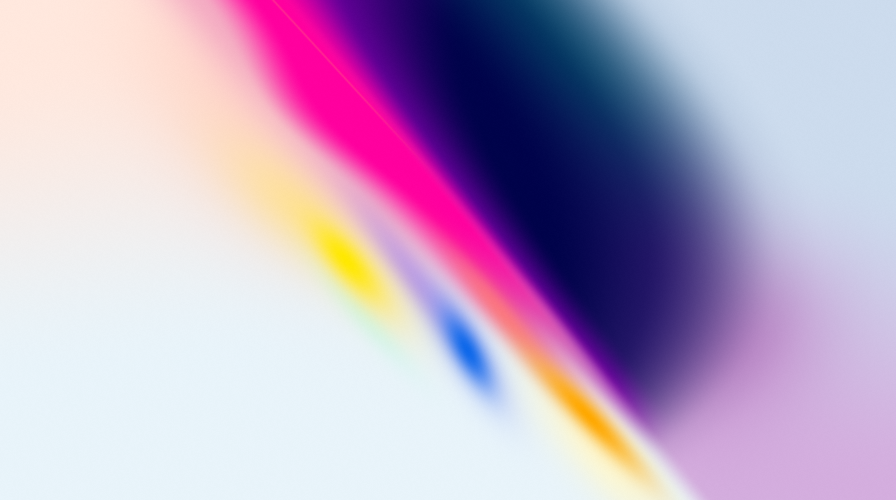
Write a WebGL 2 fragment shader that draws this background.

```glsl
#version 300 es
precision highp float;
// Soft prismatic light: a diagonal magenta beam between a pale wall and a navy shadow.

#define SEAM_TOP 0.558
#define SEAM_SLOPE 0.83
#define SHADOW_REACH 0.58
#define SHADOW_TAPER 0.94
#define GRAIN 0.008

uniform vec2 u_resolution;
out vec4 fragColor;

const vec3 PEACH   = vec3(1.00, 0.91, 0.87);
const vec3 ICE     = vec3(0.91, 0.955, 0.98);
const vec3 SKY     = vec3(0.80, 0.86, 0.93);
const vec3 LILAC   = vec3(0.83, 0.68, 0.87);
const vec3 MAUVE   = vec3(0.72, 0.44, 0.74);
const vec3 NAVY    = vec3(0.00, 0.01, 0.29);
const vec3 TEAL    = vec3(0.02, 0.25, 0.40);
const vec3 PURPLE  = vec3(0.50, 0.00, 0.68);
const vec3 MAGENTA = vec3(1.00, 0.00, 0.62);
const vec3 YELLOW  = vec3(1.00, 0.91, 0.00);
const vec3 ORANGE  = vec3(1.00, 0.66, 0.00);
const vec3 CORAL   = vec3(1.00, 0.46, 0.46);
const vec3 BLUE    = vec3(0.00, 0.38, 0.92);
const vec3 VIOLET  = vec3(0.70, 0.55, 0.90);
const vec3 CREAM   = vec3(1.00, 0.97, 0.80);

float hash(vec2 p) {
    return fract(sin(dot(p, vec2(12.99, 78.23))) * 43758.5);
}

float bell(float x) { return exp(-x * x); }

// Soft ellipse; size is (half length along dir, half width across it).
float streak(vec2 p, vec2 center, vec2 dir, vec2 size) {
    vec2 axis = normalize(dir), q = p - center;
    vec2 local = vec2(dot(q, axis), dot(q, vec2(-axis.y, axis.x))) / size;
    return exp(-dot(local, local));
}

// Pale wall on the left, with warm light above and cool light below.
vec3 paleWall(vec2 p) {
    vec3 c = mix(PEACH, ICE, smoothstep(0.10, 0.78, p.y + 0.12 * p.x));
    c = mix(c, vec3(1.0, 0.80, 0.74), 0.6 * streak(p, vec2(0.48, 0.22), vec2(0.7, 1.0), vec2(0.30, 0.15)));
    c = mix(c, vec3(1.0, 0.88, 0.58), 0.8 * streak(p, vec2(0.59, 0.41), vec2(1.0, 0.9), vec2(0.17, 0.075)));
    return c;
}

// Cool wall on the right with the navy shadow falling over it.
vec3 shadowSide(vec2 p, float d) {
    float t = p.y;
    vec3 c = mix(SKY, LILAC, smoothstep(0.30, 0.95, t - 0.15 * (p.x - 1.45)));
    c = mix(c, MAUVE, 0.65 * streak(p, vec2(1.46, 0.68), vec2(1.0, -0.6), vec2(0.20, 0.15)));
    float edge = SHADOW_REACH - SHADOW_TAPER * pow(max(t, 0.0), 2.7);
    vec3 fringe = mix(vec3(0.40, 0.54, 0.68), vec3(0.50, 0.38, 0.62), smoothstep(0.1, 0.6, t));
    c = mix(c, fringe, 0.55 * (1.0 - smoothstep(edge - 0.05, edge + 0.25, d)));
    vec3 rim = mix(TEAL, vec3(0.16, 0.10, 0.42), smoothstep(0.10, 0.55, t));
    vec3 dark = mix(NAVY, rim, smoothstep(edge - 0.32, edge - 0.03, d));
    float onset = 0.05 + 0.15 * exp(-4.0 * t);
    dark = mix(PURPLE, dark, smoothstep(0.0, 1.9 * onset, d));
    return mix(c, dark, 1.0 - smoothstep(edge - 0.12, edge + 0.16, d));
}

void main() {
    vec2 p = gl_FragCoord.xy / u_resolution.y;
    p.y = 1.0 - p.y;                                  // y runs downward
    float t = p.y;
    float d = p.x - SEAM_TOP - SEAM_SLOPE * t;        // offset from the seam

    vec3 col = paleWall(p);

    // Rosy haze beside the beam
    float haze = bell((d + 0.14) / 0.09) * (1.0 - smoothstep(0.40, 0.72, t));
    col = mix(col, vec3(0.94, 0.60, 0.74), 0.75 * haze);

    col = mix(col, shadowSide(p, d), smoothstep(-0.03, 0.04, d));

    // Magenta beam, fading to rose lower down
    float left = -0.085 - 0.06 * bell((t - 0.23) / 0.14);
    float beam = smoothstep(left - 0.065, left + 0.05, d);
    beam *= 1.0 - smoothstep(0.0, 0.045 + 0.09 * exp(-4.0 * t), d);
    beam *= 1.0 - smoothstep(0.58, 0.92, t);
    vec3 beamColor = mix(MAGENTA, vec3(0.84, 0.40, 0.70), smoothstep(0.42, 0.75, t));
    col = mix(col, beamColor, beam);

    // Fine bright thread inside the beam
    float thread = bell((d + 0.012 - 0.09 * t) / 0.003) * (1.0 - smoothstep(0.15, 0.38, t));
    col = mix(col, CORAL, 0.3 * thread);

    // Violet trail leading into the blue flare
    col = mix(col, VIOLET, 0.75 * streak(p, vec2(0.83, 0.56), vec2(0.75, 1.0), vec2(0.17, 0.032)));
    col = mix(col, vec3(0.45, 0.55, 0.96), 0.6 * streak(p, vec2(0.93, 0.69), vec2(0.5, 0.8), vec2(0.13, 0.042)));
    col = mix(col, BLUE, 0.95 * streak(p, vec2(0.935, 0.70), vec2(0.45, 0.8), vec2(0.075, 0.026)));

    // Yellow flare with a cyan fringe
    col = mix(col, vec3(0.78, 0.97, 0.94), 0.7 * streak(p, vec2(0.73, 0.635), vec2(0.8, 0.9), vec2(0.13, 0.025)));
    col = mix(col, vec3(1.0, 0.90, 0.50), 0.8 * streak(p, vec2(0.71, 0.54), vec2(0.9, 1.0), vec2(0.15, 0.05)));
    col = mix(col, YELLOW, streak(p, vec2(0.692, 0.52), vec2(0.85, 1.0), vec2(0.085, 0.029)));

    // Coral to orange streak with a cream halo
    col = mix(col, CREAM, 0.85 * streak(p, vec2(1.20, 0.91), vec2(0.9, 1.0), vec2(0.20, 0.055)));
    col = mix(col, CORAL, 0.8 * streak(p, vec2(1.00, 0.62), vec2(0.85, 1.0), vec2(0.16, 0.027)));
    col = mix(col, ORANGE, streak(p, vec2(1.175, 0.83), vec2(0.95, 1.0), vec2(0.15, 0.026)));

    col += GRAIN * (hash(floor(p * 512.0)) - 0.5);
    fragColor = vec4(clamp(col, 0.0, 1.0), 1.0);
}
```
